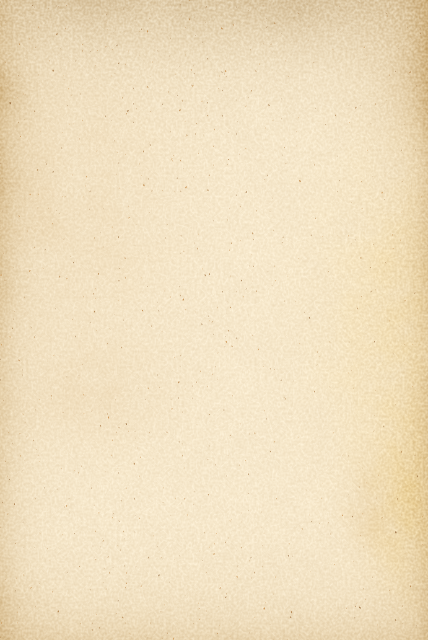
This texture is drawn by a WebGL 1 fragment shader. Its source:

```glsl
precision highp float;
// Aged cream paper with toned edges, soft stains, fine fibres and brown flecks.
uniform vec2 u_resolution;

#define PAPER vec3(0.968, 0.912, 0.802)
#define EDGE_TAN vec3(0.79, 0.66, 0.45)
#define TOP_TAN vec3(0.825, 0.735, 0.585)
#define STAIN_TAN vec3(0.90, 0.80, 0.64)
#define STAIN_YELLOW vec3(0.92, 0.79, 0.49)
#define FLECK_BROWN vec3(0.55, 0.38, 0.21)
#define GRAIN_SCALE 165.0
#define GRAIN_STRENGTH 0.066
#define FIBRE_STRENGTH 0.024
#define FLECK_RADIUS 0.0022
#define PAGE_HEIGHT 1.5

vec2 hash2(vec2 p) {
  vec3 q = fract(vec3(p.xyx) * vec3(0.1031, 0.1030, 0.0973));
  q += dot(q, q.yzx + 33.33);
  return fract((q.xx + q.yz) * q.zy);
}

float gradientDot(vec2 cell, vec2 offset) {
  float angle = 6.2832 * hash2(cell + 57.0).x;
  return dot(vec2(cos(angle), sin(angle)), offset);
}

// Gradient noise, roughly -0.7 to 0.7
float noise(vec2 p) {
  vec2 i = floor(p), f = fract(p);
  vec2 w = f * f * f * (f * (f * 6.0 - 15.0) + 10.0);
  vec2 e = vec2(1.0, 0.0);
  float low = mix(gradientDot(i, f), gradientDot(i + e.xy, f - e.xy), w.x);
  float high = mix(gradientDot(i + e.yx, f - e.yx), gradientDot(i + e.xx, f - e.xx), w.x);
  return mix(low, high, w.y);
}

float fbm(vec2 p) {
  float sum = 0.0, amp = 0.5;
  for (int i = 0; i < 4; i++) {
    sum += amp * noise(p);
    p = mat2(0.8, 0.6, -0.6, 0.8) * p * 2.03 + 11.7;
    amp *= 0.5;
  }
  return sum;
}

// Soft elliptical patch
float blot(vec2 p, vec2 centre, vec2 radius) {
  vec2 q = (p - centre) / radius;
  return exp(-dot(q, q));
}

// One small slanted fleck in some cells of a grid; x is coverage, y is tint
vec2 flecks(vec2 p, float cells, float chance, float size, float seed) {
  vec2 cell = floor(p * cells);
  vec2 place = hash2(cell + seed), kind = hash2(cell + seed + 91.0);
  vec2 q = p - (cell + 0.15 + 0.7 * place) / cells;
  float a = 0.9 + 1.3 * kind.y;
  q = mat2(cos(a), -sin(a), sin(a), cos(a)) * q;
  float r = size * (0.55 + 0.45 * place.y);
  float d = length(q * vec2(1.0, 1.6)) - r;
  float soft = 0.7 / u_resolution.x;
  float cover = 1.0 - smoothstep(-soft, soft, d);
  return vec2(cover * step(kind.x, chance), place.x);
}

void main() {
  vec2 p = gl_FragCoord.xy / u_resolution * vec2(1.0, PAGE_HEIGHT);
  float cloud = fbm(p * 5.0);
  float mottle = fbm(p * 14.0 + 31.0);
  vec3 col = PAPER + (0.012 * cloud + 0.018 * mottle) * vec3(0.8, 1.0, 1.2);

  // Broad stains: tan on the left, yellow on the right
  float tan1 = blot(p, vec2(0.16, 1.02), vec2(0.24, 0.34));
  float tan2 = blot(p, vec2(0.23, 0.58), vec2(0.16, 0.12));
  float tan3 = blot(p, vec2(0.87, 0.31), vec2(0.06, 0.10));
  float tanSum = 0.27 * tan1 + 0.24 * tan2 + 0.32 * tan3;
  col = mix(col, STAIN_TAN, clamp(tanSum * (1.0 + 1.5 * mottle + cloud), 0.0, 1.0));
  float yellow = 0.38 * blot(p, vec2(0.97, 0.31), vec2(0.09, 0.19))
               + 0.27 * blot(p, vec2(0.98, 0.74), vec2(0.20, 0.36));
  col = mix(col, STAIN_YELLOW, clamp(yellow * (1.0 + 1.2 * mottle + 0.5 * cloud), 0.0, 1.0));

  // Toned edges, each with its own reach
  float wobble = 1.0 + 0.6 * cloud;
  float top = PAGE_HEIGHT - p.y;
  float leftTone = (0.36 + 0.20 * blot(p, vec2(0.0, 1.05), vec2(1.0, 0.35))) * exp(-p.x / 0.050);
  float rightTone = (0.42 + 0.16 * smoothstep(0.8, 1.4, p.y)) * exp(-(1.0 - p.x) / 0.040);
  float bottomTone = 0.34 * exp(-p.y / 0.085);
  float cornerTone = 0.20 * blot(p, vec2(0.0, 1.28), vec2(0.07, 0.06))
                   + 0.24 * blot(p, vec2(1.0, 1.4), vec2(0.14, 0.22));
  float topTone = 0.70 * exp(-pow(top / 0.125, 1.25));
  float sides = (leftTone + rightTone + bottomTone + cornerTone) * wobble;
  col = mix(col, TOP_TAN, clamp(topTone * wobble, 0.0, 1.0));
  col = mix(col, EDGE_TAN, clamp(sides, 0.0, 1.0));

  // Fine grain, stronger where the paper is toned, and pale curved fibres
  float toned = clamp(topTone + sides + yellow, 0.0, 1.0);
  float grain = noise(p * GRAIN_SCALE) + 0.35 * noise(p * GRAIN_SCALE * 0.53 + 19.0);
  col += grain * GRAIN_STRENGTH * (0.65 + 1.2 * toned) * vec3(0.75, 1.0, 1.3);
  vec2 bend = vec2(noise(p * 30.0), noise(p * 30.0 + 43.0));
  float fibre = 1.0 - smoothstep(0.0, 0.11, abs(noise(p * vec2(80.0, 48.0) + bend)));
  col += FIBRE_STRENGTH * (fibre - 0.3) * vec3(0.55, 0.8, 1.15);

  // Scattered flecks, from few and dark to many and faint
  float crowd = 1.0 - 0.4 * smoothstep(0.45, 0.8, p.x);
  for (int i = 0; i < 4; i++) {
    float n = float(i);
    vec2 fleck = flecks(p + n * 0.037, 11.0 + 9.0 * n, 0.24 * crowd, FLECK_RADIUS * (1.15 - 0.14 * n), n * 23.0);
    vec3 tint = mix(FLECK_BROWN, vec3(0.80, 0.55, 0.27), fleck.y);
    col = mix(col, tint, fleck.x * (0.78 - 0.15 * n));
  }
  gl_FragColor = vec4(clamp(col, 0.0, 1.0), 1.0);
}
```
